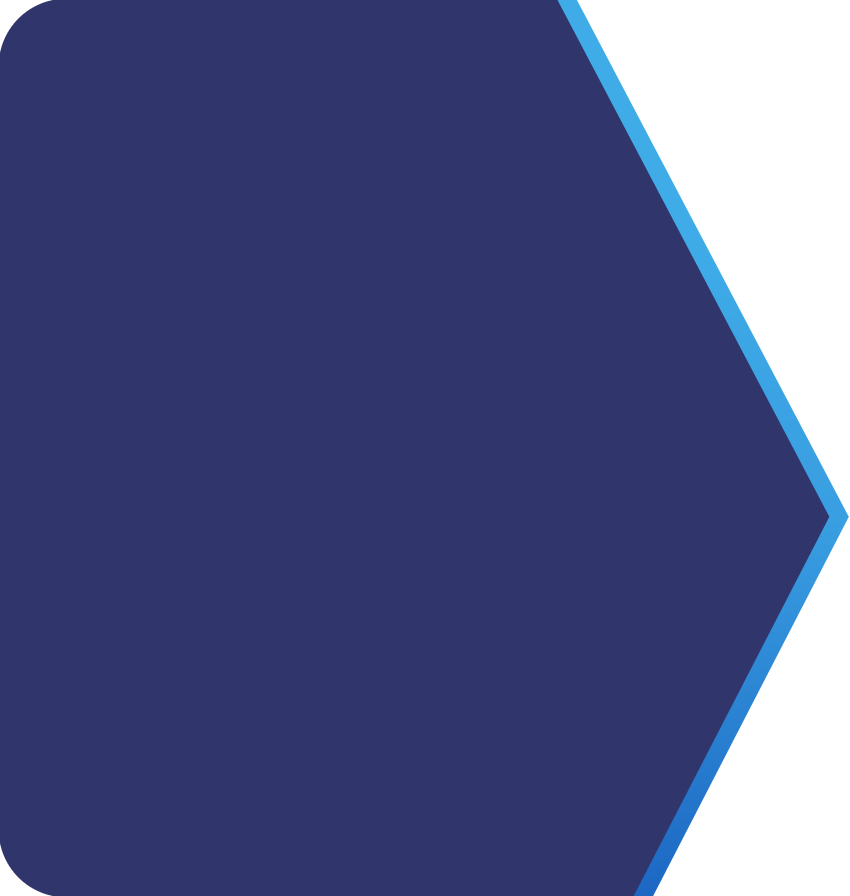
A Shadertoy shader for this background:

```glsl
#define TIP vec2(0.9473, 0.4232)
#define BAND_WIDTH 0.0217
#define UPPER_SLOPE 0.526
#define LOWER_SLOPE 0.516
#define CORNER_RADIUS 0.0755
#define BLEED 0.0015
#define NAVY vec3(0.188, 0.212, 0.420)
#define SKY_TOP vec3(0.247, 0.675, 0.910)
#define SKY_TIP vec3(0.225, 0.625, 0.885)
#define DEEP_BLUE vec3(0.110, 0.405, 0.765)

// Signed distance to a wedge pointing right, negative inside
float wedge(vec2 p, vec2 tip) {
    vec2 d = p - tip;
    float slope = d.y > 0.0 ? UPPER_SLOPE : LOWER_SLOPE;
    return (d.x + slope * abs(d.y)) / sqrt(1.0 + slope * slope);
}

// Signed distance to a panel with rounded left corners, open to the right
float roundedPanel(vec2 p) {
    vec2 halfSize = vec2(1.0, 0.5 + BLEED);
    vec2 center = vec2(1.0 - BLEED, 0.5);
    vec2 q = abs(p - center) - halfSize + CORNER_RADIUS;
    return length(max(q, 0.0)) + min(max(q.x, q.y), 0.0) - CORNER_RADIUS;
}

float coverage(float dist, float pixel) {
    return clamp(0.5 - dist / pixel, 0.0, 1.0);
}

void mainImage(out vec4 fragColor, in vec2 fragCoord) {
    float pixel = 1.0 / iResolution.y;
    vec2 p = fragCoord * pixel;

    // Vertical gradient of the edge band
    vec3 band = mix(DEEP_BLUE, SKY_TIP, clamp(p.y / TIP.y, 0.0, 1.0));
    band = mix(band, SKY_TOP, smoothstep(TIP.y, 0.8, p.y));

    // Band wedge with the navy wedge on top
    float outer = coverage(wedge(p, TIP), pixel);
    float inner = coverage(wedge(p, TIP - vec2(BAND_WIDTH, 0.0)), pixel);
    vec3 color = mix(vec3(1.0), band, outer);
    color = mix(color, NAVY, inner);

    // White outside the rounded left corners
    color = mix(vec3(1.0), color, coverage(roundedPanel(p), pixel));
    fragColor = vec4(color, 1.0);
}
```
